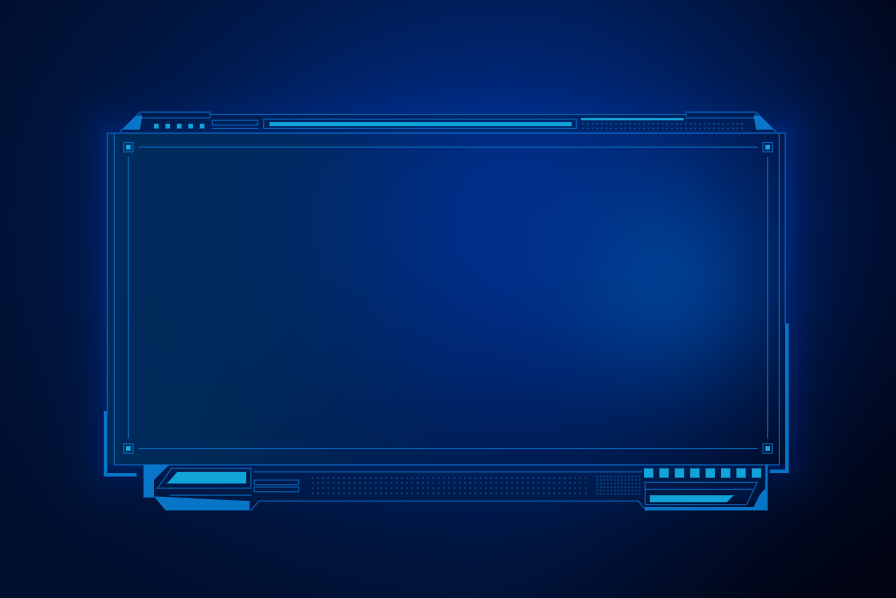
Give the GLSL for this background, as a Shadertoy shader.

```glsl
// Glowing blue interface frame with technical trim on a dark blue gradient.

const vec2 GRID = vec2(768.0, 512.0);   // layout units, y runs downward
const vec3 NIGHT = vec3(0.0, 0.055, 0.165);
const vec3 ABYSS = vec3(0.0, 0.005, 0.045);
const vec3 CORE = vec3(0.0, 0.18, 0.54);
const vec3 TEAL = vec3(0.0, 0.18, 0.37);
const vec3 SPOT = vec3(0.0, 0.27, 0.60);
const vec3 HALO = vec3(0.0, 0.05, 0.16);
const vec3 TRIM = vec3(0.0, 0.10, 0.27);
const vec3 LINE = vec3(0.04, 0.42, 0.76);
const vec3 SOLID = vec3(0.04, 0.50, 0.84);
const vec3 CYAN = vec3(0.07, 0.67, 0.88);
const vec2 PANEL_LO = vec2(92.0, 114.0);
const vec2 PANEL_HI = vec2(673.0, 398.0);
const float STROKE = 0.5;               // half width of a thin line

float box(vec2 p, vec2 lo, vec2 hi) {
    vec2 d = abs(p - 0.5 * (lo + hi)) - 0.5 * (hi - lo);
    return length(max(d, 0.0)) + min(max(d.x, d.y), 0.0);
}

float seg(vec2 p, vec2 a, vec2 b) {
    vec2 v = b - a;
    return length(p - a - v * clamp(dot(p - a, v) / dot(v, v), 0.0, 1.0));
}

float side(vec2 p, vec2 a, vec2 b) {
    return dot(p - a, normalize(vec2(b.y - a.y, a.x - b.x)));
}

// Convex shape with corners in clockwise order
float quad(vec2 p, vec2 a, vec2 b, vec2 c, vec2 d) {
    return max(max(side(p, a, b), side(p, b, c)), max(side(p, c, d), side(p, d, a)));
}

// Finite grid of squares
float cells(vec2 p, vec2 first, vec2 pitch, vec2 count, float radius) {
    vec2 q = p - first;
    q -= pitch * clamp(round(q / pitch), vec2(0.0), count - 1.0);
    return box(q, vec2(-radius), vec2(radius));
}

void paint(inout vec3 col, vec3 ink, float d, float alpha) {
    float px = GRID.x / iResolution.x;
    col = mix(col, ink, alpha * clamp(0.5 - d / px, 0.0, 1.0));
}

vec3 backdrop(vec2 p) {
    vec2 r = (p - vec2(430.0, 190.0)) / vec2(300.0, 230.0);
    vec3 base = mix(NIGHT, ABYSS, smoothstep(430.0, 768.0, p.x + 0.15 * (p.y - 256.0)));
    vec3 col = mix(base, CORE, exp(-dot(r, r)));
    float d = box(p, PANEL_LO, PANEL_HI);
    col += HALO * exp(-max(d, 0.0) / 16.0) * smoothstep(-1.0, 1.0, d);
    vec3 glass = mix(TEAL, col, 0.15 + 0.85 * smoothstep(130.0, 450.0, p.x));
    vec2 s = (p - vec2(570.0, 240.0)) / 85.0;
    glass = mix(glass, SPOT, 0.75 * exp(-dot(s, s)));
    paint(col, glass, d, 1.0);
    return col;
}

void drawPanel(inout vec3 col, vec2 p) {
    float d = abs(box(p, vec2(98, 114), vec2(668, 398)));
    d = min(d, seg(p, PANEL_LO, vec2(92, 352)));
    d = min(d, seg(p, PANEL_LO, vec2(673, 114)));
    d = min(d, seg(p, vec2(673, 114), vec2(673, 277)));
    // Inset rules and corner studs, folded about the panel centre
    vec2 q = abs(p - vec2(384, 255));
    d = min(d, seg(q, vec2(0, 129), vec2(265, 129)));
    d = min(d, seg(q, vec2(274, 0), vec2(274, 120)));
    float stud = box(q, vec2(270, 125), vec2(278, 133));
    paint(col, LINE, min(d, abs(stud)) - STROKE, 0.85);
    paint(col, CYAN, stud + 2.0, 1.0);
    // Heavy lower brackets
    float b = min(box(p, vec2(89, 352), vec2(92, 408)), box(p, vec2(89, 405), vec2(117, 408)));
    b = min(b, box(p, vec2(673, 277), vec2(676, 405)));
    paint(col, SOLID, min(b, box(p, vec2(660, 402), vec2(676, 405))), 0.9);
}

void drawTop(inout vec3 col, vec2 p) {
    vec2 q = vec2(abs(p.x - 384.0), p.y);   // mirrored half
    paint(col, TRIM, quad(q, vec2(-1, 97), vec2(265, 97), vec2(281, 113), vec2(-1, 113)), 0.55);
    float d = seg(q, vec2(0, 98), vec2(204, 98));
    d = min(d, abs(box(q, vec2(204, 96), vec2(264, 101))));
    d = min(d, seg(q, vec2(264, 96), vec2(281, 113)));
    d = min(d, abs(box(p, vec2(226, 102), vec2(494, 110))));
    d = min(d, abs(box(p, vec2(182, 103), vec2(221, 107))));
    d = min(d, seg(p, vec2(182, 110), vec2(221, 110)));
    paint(col, LINE, d - STROKE, 0.8);
    paint(col, SOLID, quad(q, vec2(262, 99), vec2(267, 99), vec2(279, 111), vec2(264, 111)), 0.9);
    paint(col, LINE, cells(p, vec2(500, 106), vec2(4), vec2(35, 2), 0.7), 0.6);
    float bright = cells(p, vec2(134, 108), vec2(9.8, 1), vec2(5, 1), 2.0);
    bright = min(bright, box(p, vec2(231, 104.5), vec2(490, 108)));
    paint(col, CYAN, min(bright, box(p, vec2(498, 101), vec2(586, 103))), 0.95);
}

void drawBottom(inout vec3 col, vec2 p) {
    paint(col, TRIM, box(p, vec2(132, 399), vec2(656, 429)), 0.6);
    // Centre rail
    float d = seg(p, vec2(218, 404), vec2(550, 404));
    d = min(d, seg(p, vec2(222, 429), vec2(547, 429)));
    d = min(d, min(seg(p, vec2(222, 429), vec2(215, 437)), seg(p, vec2(547, 429), vec2(554, 437))));
    d = min(d, abs(box(p, vec2(218, 411), vec2(256, 415))));
    d = min(d, abs(box(p, vec2(218, 417), vec2(256, 421))));
    // Chamfered outlines of the end blocks
    d = min(d, abs(quad(p, vec2(147, 401), vec2(215, 401), vec2(215, 418), vec2(135, 418))));
    d = min(d, seg(p, vec2(146, 424), vec2(215, 424)));
    d = min(d, abs(quad(p, vec2(553, 413), vec2(649, 413), vec2(640, 432), vec2(553, 432))));
    d = min(d, seg(p, vec2(553, 419), vec2(645, 419)));
    paint(col, LINE, d - STROKE, 0.8);
    paint(col, LINE, cells(p, vec2(268, 409), vec2(4.5), vec2(53, 4), 0.7), 0.55);
    paint(col, LINE, cells(p, vec2(512, 408), vec2(3), vec2(13, 6), 0.8), 0.45);
    // Solid edges
    float s = quad(p, vec2(123, 398), vec2(145, 398), vec2(132, 411), vec2(123, 411));
    s = min(s, box(p, vec2(123, 406), vec2(132, 426)));
    s = min(s, quad(p, vec2(132, 424), vec2(148, 429), vec2(214, 429), vec2(214, 437)));
    s = min(s, quad(p, vec2(132, 425), vec2(214, 429), vec2(214, 437), vec2(142, 437)));
    s = min(s, quad(p, vec2(658, 410), vec2(658, 437), vec2(640, 437), vec2(651, 424)));
    s = min(s, box(p, vec2(656, 398), vec2(658, 437)));
    paint(col, SOLID, min(s, box(p, vec2(553, 434), vec2(658, 437))), 0.9);
    // Bright plates and blocks
    float b = quad(p, vec2(152, 404), vec2(211, 404), vec2(211, 414), vec2(143, 414));
    b = min(b, quad(p, vec2(557, 424), vec2(629, 424), vec2(623, 430), vec2(557, 430)));
    paint(col, CYAN, min(b, cells(p, vec2(556, 405), vec2(13.2, 1), vec2(8, 1), 4.0)), 0.95);
}

void mainImage(out vec4 fragColor, in vec2 fragCoord) {
    vec2 p = fragCoord / iResolution.xy * GRID;
    p.y = GRID.y - p.y;
    vec3 col = backdrop(p);
    drawTop(col, p);
    drawBottom(col, p);
    drawPanel(col, p);
    fragColor = vec4(col, 1.0);
}
```
